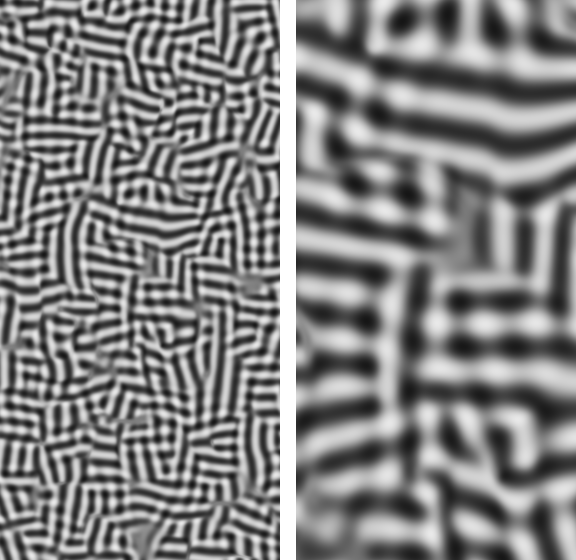
Left: the whole. Right: its middle third, enlarged.
This pattern is drawn by a WebGL 1 fragment shader. Its source:

```glsl
precision highp float;

// Soft grey labyrinth: two fields of scattered wave packets, one with upright
// and one with level stripes, compete at each point. Where one wins there are
// lines; where they tie there are dots, corners and bridges.

uniform vec2 u_resolution;

const float TAU = 6.2831853;
const float STRIPES_PER_WIDTH = 18.4;
const float STRIPES_PER_CELL = 2.4;
const float TILT_RANGE = 0.75;      // spread of packet directions, radians
const float WARP_SCALE = 4.0;       // bends per canvas width
const float WARP_AMOUNT = 0.02;     // in canvas widths
const float FADE = 0.03;            // greys out points where both fields vanish
const float MID_GREY = 0.5;
const float CONTRAST = 0.375;

vec3 hash3(vec2 p, float seed) {
  vec3 q = fract(vec3(p.xyx + seed * 17.3) * vec3(0.1031, 0.1030, 0.0973));
  q += dot(q, q.yxz + 33.33);
  return fract((q.xxy + q.yzz) * q.zyx);
}

float cornerSlope(vec2 corner, vec2 offset, float seed) {
  float angle = TAU * hash3(corner, seed).x;
  return dot(vec2(cos(angle), sin(angle)), offset);
}

float gradientNoise(vec2 p, float seed) {
  vec2 i = floor(p);
  vec2 f = p - i;
  vec2 w = f * f * f * (f * (f * 6.0 - 15.0) + 10.0);
  vec2 e = vec2(1.0, 0.0);
  float low = mix(cornerSlope(i, f, seed),
                  cornerSlope(i + e.xy, f - e.xy, seed), w.x);
  float high = mix(cornerSlope(i + e.yx, f - e.yx, seed),
                   cornerSlope(i + e.xx, f - e.xx, seed), w.x);
  return mix(low, high, w.y);
}

// Complex sum of nearby wave packets whose waves run close to baseAngle.
vec2 wavePackets(vec2 p, float baseAngle, float seed) {
  vec2 cell = floor(p);
  vec2 total = vec2(0.0);
  for (int y = -1; y <= 1; y++) {
    for (int x = -1; x <= 1; x++) {
      vec2 id = cell + vec2(float(x), float(y));
      vec3 place = hash3(id, seed);
      vec3 shape = hash3(id, seed + 5.0);
      vec2 d = p - id - place.xy;
      float window = max(0.0, 1.0 - dot(d, d));
      float angle = baseAngle + TILT_RANGE * (shape.x - 0.5);
      float along = dot(d, vec2(cos(angle), sin(angle)));
      float phase = TAU * (along * STRIPES_PER_CELL + place.z);
      float strength = mix(0.6, 1.3, shape.y);
      total += strength * window * window * vec2(cos(phase), sin(phase));
    }
  }
  return total;
}

// The stronger field dominates; the weaker one only beads its lines.
float compete(vec2 a, vec2 b) {
  float powerA = dot(a, a);
  float powerB = dot(b, b);
  float mixed = a.x * sqrt(powerA) + b.x * sqrt(powerB);
  return mixed / sqrt(powerA * powerA + powerB * powerB + FADE);
}

float softLimit(float v) {
  return v / sqrt(1.0 + 0.3 * v * v);
}

void main() {
  vec2 p = gl_FragCoord.xy / u_resolution.x;

  // Gentle bending of the whole maze.
  vec2 q = p * WARP_SCALE;
  p += WARP_AMOUNT * vec2(gradientNoise(q, 1.0), gradientNoise(q, 2.0));

  // Upright and level stripes.
  vec2 cells = p * STRIPES_PER_WIDTH / STRIPES_PER_CELL;
  vec2 upright = wavePackets(cells, 0.0, 3.0);
  vec2 level = wavePackets(cells, TAU * 0.25, 4.0);

  float grey = MID_GREY + CONTRAST * softLimit(compete(upright, level));
  gl_FragColor = vec4(vec3(grey), 1.0);
}
```
